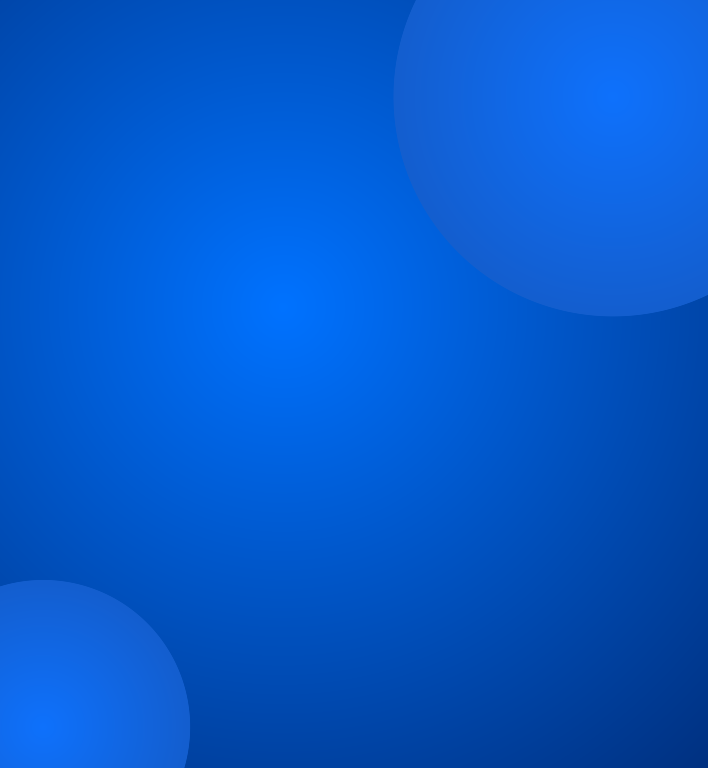
This background is drawn by a Shadertoy shader. Its source:

```glsl
// Deep blue radial glow with two softly shaded discs at opposite corners.

// Centres are fractions of the canvas; radii are fractions of its height.
#define GLOW_CENTER vec2(0.4, 0.6)
#define GLOW_INNER vec3(0.0, 0.447, 1.0)
#define GLOW_OUTER vec3(0.0, 0.19, 0.502)
#define DISC_INNER vec3(0.055, 0.443, 0.988)
#define DISC_OUTER vec3(0.075, 0.367, 0.808)
#define TOP_DISC vec3(0.866, 0.874, 0.286)
#define LOW_DISC vec3(0.061, 0.0535, 0.1914)

// Lays an antialiased disc (centre xy, radius z) over a colour.
vec3 addDisc(vec3 base, vec2 p, vec2 aspect, vec3 disc) {
    float dist = length(p - disc.xy * aspect);
    float halfPixel = 0.5 / iResolution.y;
    float cover = 1.0 - smoothstep(-halfPixel, halfPixel, dist - disc.z);
    vec3 shade = mix(DISC_INNER, DISC_OUTER, min(dist / disc.z, 1.0));
    return mix(base, shade, cover);
}

void mainImage(out vec4 fragColor, in vec2 fragCoord) {
    vec2 aspect = vec2(iResolution.x / iResolution.y, 1.0);
    vec2 p = fragCoord / iResolution.y;

    // Background glow, fading out at the farthest corner
    vec2 corner = max(GLOW_CENTER, 1.0 - GLOW_CENTER) * aspect;
    float fade = length(p - GLOW_CENTER * aspect) / length(corner);
    vec3 color = mix(GLOW_INNER, GLOW_OUTER, min(fade, 1.0));

    // Corner discs
    color = addDisc(color, p, aspect, TOP_DISC);
    color = addDisc(color, p, aspect, LOW_DISC);

    fragColor = vec4(color, 1.0);
}
```
